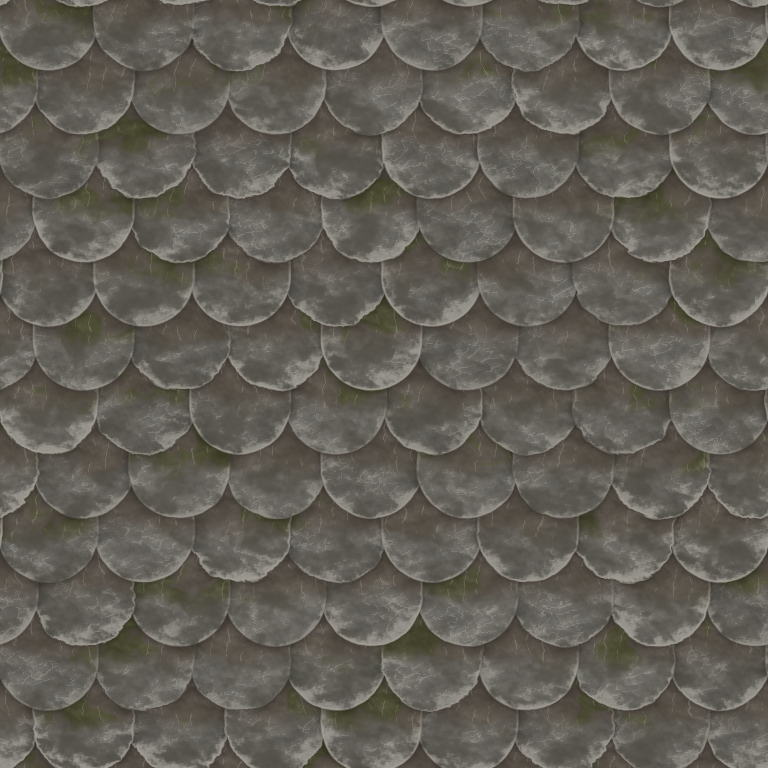
Give the GLSL for this texture, as a three.js fragment shader.

```glsl
varying vec2 vUv;

float hash(vec2 p) {
  return fract(sin(dot(p, vec2(127.1, 311.7))) * 43758.5);
}

// Layered, bent sines: roughly -1 to 1
float grime(vec2 p) {
  float sum = 0.0, amp = 0.5;
  for (int i = 0; i < 5; i++) {
    sum += amp * sin(p.x + 1.6 * sin(p.y + 2.0 * sum));
    p = mat2(0.8, 0.6, -0.6, 0.8) * p * 1.9 + 3.7;
    amp *= 0.66;
  }
  return sum;
}

// Cellular noise: gap between the two nearest points, zero on cell borders
float cellGap(vec2 p) {
  vec2 cell = floor(p);
  float near = 9.0, second = 9.0;
  for (int y = -1; y <= 1; y++) {
    for (int x = -1; x <= 1; x++) {
      vec2 c = cell + vec2(float(x), float(y));
      float d = length(c + vec2(hash(c), hash(c + 19.3)) - p);
      second = min(second, max(near, d));
      near = min(near, d);
    }
  }
  return second - near;
}

// Slate with a round lower end, its lowest point at the origin
float slateDistance(vec2 q) {
  return length(vec2(q.x, min(q.y - 0.53, 0.0))) - 0.53;
}

vec3 slateColor(vec2 q, vec2 id, float depth, float fine, float crack) {
  float tint = hash(id), age = hash(id + 37.0);
  float broad = grime(q * vec2(3.0, 4.0) + tint * 40.0);

  // Stone with dark stains and chipped ridges
  vec3 color = vec3(0.405, 0.395, 0.372) + 0.04 * (tint - 0.5) + 0.055 * fine;
  color = mix(color, vec3(0.30, 0.295, 0.26), 0.6 * smoothstep(0.15, 0.8, broad));
  color += 0.09 * crack * smoothstep(-0.3, 0.5, fine - broad);

  // Dirt and moss under the row above
  float dirt = smoothstep(0.42, 0.70, q.y + 0.10 * broad + 0.04 * fine);
  color = mix(color, vec3(0.345, 0.312, 0.275) + 0.035 * fine, 0.85 * dirt);
  float moss = smoothstep(0.35, 0.7, grime(id * 2.3 + q * 1.7) + 0.3 * fine);
  color = mix(color, vec3(0.27, 0.28, 0.17) + 0.05 * fine, 0.75 * moss * dirt);
  float drip = smoothstep(0.94, 1.0, sin(q.x * 38.0 + 2.5 * broad + 9.0 * tint));
  color += 0.09 * drip * dirt * smoothstep(-0.2, 0.5, fine);

  // Pale lichen creeping in from the rounded edge
  float low = smoothstep(0.75, 0.15, q.y);
  float spread = exp(-depth * mix(16.0, 6.0, age)) * (0.35 + 0.65 * low);
  float lichen = smoothstep(0.35, 1.15, 1.1 * spread + 0.55 * fine - 0.2 * broad);
  color = mix(color, vec3(0.62, 0.61, 0.58), lichen * mix(0.35, 0.85, age) * (1.0 - 0.6 * dirt));

  // Worn rim
  float rim = smoothstep(0.035, 0.008, depth) * smoothstep(-0.9, 0.2, fine + age - 0.3);
  return mix(color, vec3(0.64, 0.62, 0.58), rim * mix(0.25, 0.75, age) * (1.0 - 0.5 * dirt));
}

void main() {
  vec2 p = vUv * 8.0;
  float row = floor(vUv.y * 12.0 + 0.1);
  float fine = grime(p * vec2(8.0, 11.0));
  float crack = smoothstep(0.14, 0.0, cellGap(p * vec2(6.0, 10.0) + 0.5 * fine));
  vec3 color = vec3(0.33, 0.30, 0.26);

  // Rows from back to front, each with the two nearest slates
  for (int j = -1; j <= 1; j++) {
    float r = row + float(j);
    float shift = mix(0.87, 0.5, mod(r, 2.0));
    float left = floor(p.x - shift);
    float swap = step(0.5, hash(vec2(mod(left, 8.0), mod(r, 12.0)) + 5.0));
    for (int k = 0; k < 2; k++) {
      float column = left + abs(float(k) - swap);
      vec2 id = vec2(mod(column, 8.0), mod(r, 12.0));
      vec2 q = p - vec2(column + shift, (r - 0.1) / 1.5);
      float ragged = mix(0.003, 0.028, pow(hash(id + 71.0), 1.5));
      float d = slateDistance(q) + ragged * fine;
      color *= 1.0 - 0.25 * exp(-max(d, 0.0) * 22.0);
      vec3 slate = slateColor(q, id, max(-d, 0.0), fine, crack);
      color = mix(color, slate, smoothstep(0.01, -0.01, d));
    }
  }
  gl_FragColor = vec4(color, 1.0);
}
```
